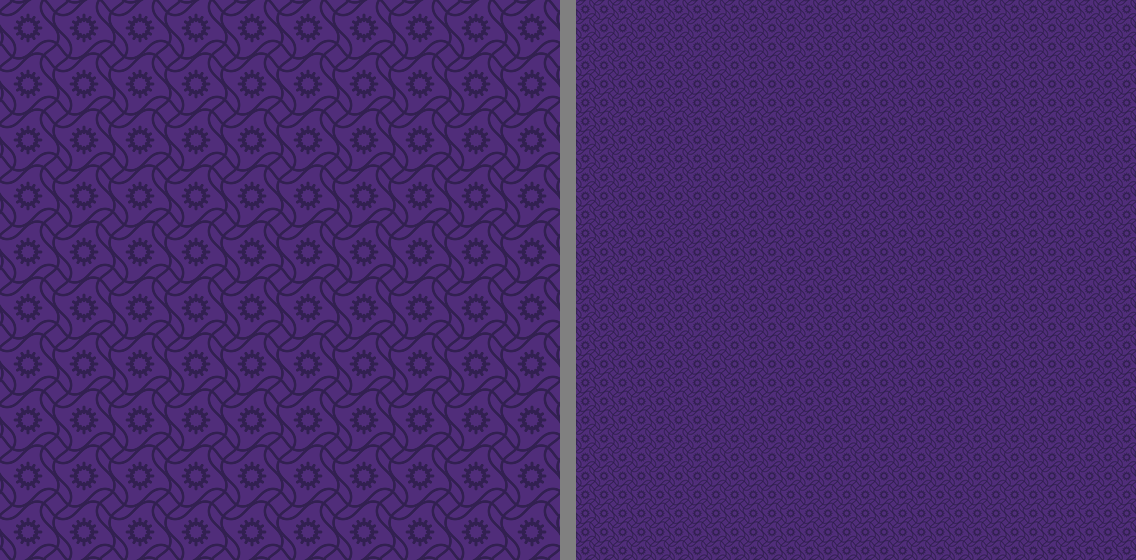
Left: one tile. Right: repeated 3 by 3.
Give the GLSL for this pattern, as a Shadertoy shader.

```glsl
#define REPEATS 10.0
#define LINE_HALF 0.0235
#define WAVE_HEIGHT 0.164
#define WAVE_SHIFT vec2(0.104, 0.113)
#define WAVE_SKEW 0.13
#define WAVE_SQUARE 0.045
#define PETALS 12.0
#define PETAL_HALF 0.027
#define PETAL_SPAN vec2(0.130, 0.222)
#define RING_RADIUS 0.156
#define GROUND vec3(0.312, 0.178, 0.480)
#define INK vec3(0.196, 0.127, 0.316)

const float TAU = 6.2831853;

// Distance to one skewed wave with straightened flanks, running along x
float strandDistance(vec2 p) {
    float t = TAU * (p.x - WAVE_SHIFT.x);
    float phase = t + WAVE_SKEW * sin(t);
    float wave = sin(phase) + WAVE_SQUARE * sin(3.0 * phase);
    float waveSlope = cos(phase) + 3.0 * WAVE_SQUARE * cos(3.0 * phase);
    float height = WAVE_SHIFT.y - WAVE_HEIGHT * wave;
    float slope = WAVE_HEIGHT * waveSlope * TAU * (1.0 + WAVE_SKEW * cos(t));
    return abs(p.y - height) / sqrt(1.0 + slope * slope);
}

// Four strands woven by quarter turns about the cell corner
float latticeDistance(vec2 p) {
    float d = 1.0;
    for (int i = 0; i < 4; i++) {
        d = min(d, strandDistance(p));
        p = vec2(-p.y, p.x);
    }
    return d - LINE_HALF;
}

// Open rosette: a ring crossed by radial petals, longest on the axes
float rosetteDistance(vec2 p) {
    float radius = length(p);
    float angle = atan(p.y, p.x);
    float sector = TAU / PETALS;
    float petalAngle = sector * floor(angle / sector + 0.5);
    float local = angle - petalAngle;
    vec2 q = radius * vec2(cos(local), sin(local));
    float tip = PETAL_SPAN.y + 0.008 * cos(4.0 * petalAngle);
    q.x -= clamp(q.x, PETAL_SPAN.x, tip);
    float ring = abs(radius - RING_RADIUS);
    return min(length(q), ring) - PETAL_HALF;
}

void mainImage(out vec4 fragColor, in vec2 fragCoord) {
    vec2 grid = fragCoord / iResolution.xy * REPEATS;
    float pixel = REPEATS / min(iResolution.x, iResolution.y);

    vec2 fromCorner = fract(grid + 0.5) - 0.5;
    vec2 fromCenter = fract(grid) - 0.5;
    float d = min(latticeDistance(fromCorner), rosetteDistance(fromCenter));

    float ink = 1.0 - smoothstep(-0.5 * pixel, 0.5 * pixel, d);
    fragColor = vec4(mix(GROUND, INK, ink), 1.0);
}
```
